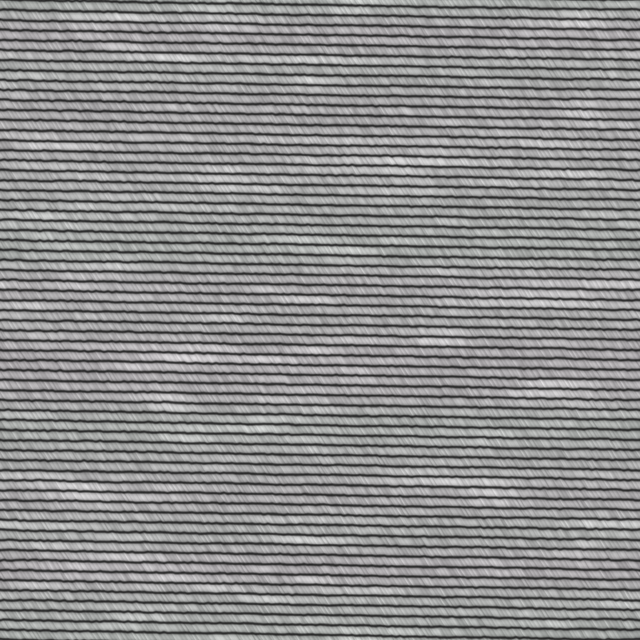
Give the GLSL for this texture, as a Shadertoy shader.

```glsl
// Tightly wound grey cord: 64 thin coils of slanted fibres with soft worn highlights.
#define COILS 64.0
#define STRANDS 320.0
#define STRAND_SLANT 3.2
#define GROOVE_WIDTH 0.23
#define WOBBLE 0.08
#define FIBRE_CONTRAST 0.30
#define GLOSS 0.11
#define TINT 0.012
#define GROOVE_GREY 0.18
#define CORD_GREY 0.68

float hash(vec2 p) {
    return fract(sin(dot(p, vec2(12.9898, 78.233))) * 43758.5453);
}

// Value noise that wraps after a whole number of cells.
float noise(vec2 p, vec2 period) {
    vec2 cell = floor(p);
    vec2 f = fract(p);
    f = f * f * (3.0 - 2.0 * f);
    vec2 a = mod(cell, period);
    vec2 b = mod(cell + 1.0, period);
    return mix(mix(hash(a), hash(vec2(b.x, a.y)), f.x),
               mix(hash(vec2(a.x, b.y)), hash(b), f.x), f.y);
}

vec3 cord(vec2 uv) {
    // Uneven winding, with small nicks where fibres meet the groove.
    float wave = noise(uv * vec2(16.0, 32.0), vec2(16.0, 32.0)) - 0.5;
    float nick = noise(uv * vec2(160.0, COILS), vec2(160.0, COILS)) - 0.5;

    // A helix: each turn drops by one coil, so the sides join up.
    float winding = uv.y * COILS + uv.x + WOBBLE * (wave + 1.3 * nick);
    float coil = floor(winding);
    float across = winding - coil;
    float along = uv.x - coil;

    // Rounded body between dark grooves.
    float edge = min(across, 1.0 - across);
    float body = smoothstep(0.0, GROOVE_WIDTH, edge);
    float grey = mix(GROOVE_GREY, CORD_GREY, body);
    grey *= 0.86 + 0.16 * smoothstep(0.1, 0.45, edge);

    // Slanted fibres: fine threads over an even twist.
    float strand = along * STRANDS + across * STRAND_SLANT;
    float thread = noise(vec2(strand, 0.0), vec2(STRANDS * COILS, 7.0));
    float twist = 0.5 + 0.5 * cos(6.28318 * (strand * 0.5 + 0.6 * thread));
    grey *= 1.0 + FIBRE_CONTRAST * (0.75 * thread + 0.25 * twist - 0.5);

    // Broad wear, plus gloss that follows single coils.
    float wear = noise(vec2(8.0 * (uv.x + uv.y), 32.0 * uv.y), vec2(8.0, 32.0));
    float patches = noise(vec2(along * 14.0 + across * 0.4, 5.0), vec2(14.0 * COILS, 7.0));
    float gloss = smoothstep(0.5, 1.0, 0.55 * wear + 0.45 * patches);
    grey *= 0.965 + 0.03 * wear + 0.04 * patches;
    grey += GLOSS * gloss * body;

    // Faint warm and green bands.
    float band = noise(vec2(0.0, uv.y * 18.0), vec2(1.0, 18.0)) - 0.5;
    return vec3(grey) + TINT * band * vec3(1.0, -1.0, 0.6) * body;
}

void mainImage(out vec4 fragColor, in vec2 fragCoord) {
    // Average a 3 by 3 grid of samples to smooth fibres and grooves.
    vec3 color = vec3(0.0);
    for (int i = 0; i < 9; i++) {
        vec2 offset = (vec2(i % 3, i / 3) - 1.0) / 3.0;
        color += cord((fragCoord + offset) / iResolution.xy);
    }
    fragColor = vec4(color / 9.0, 1.0);
}
```
